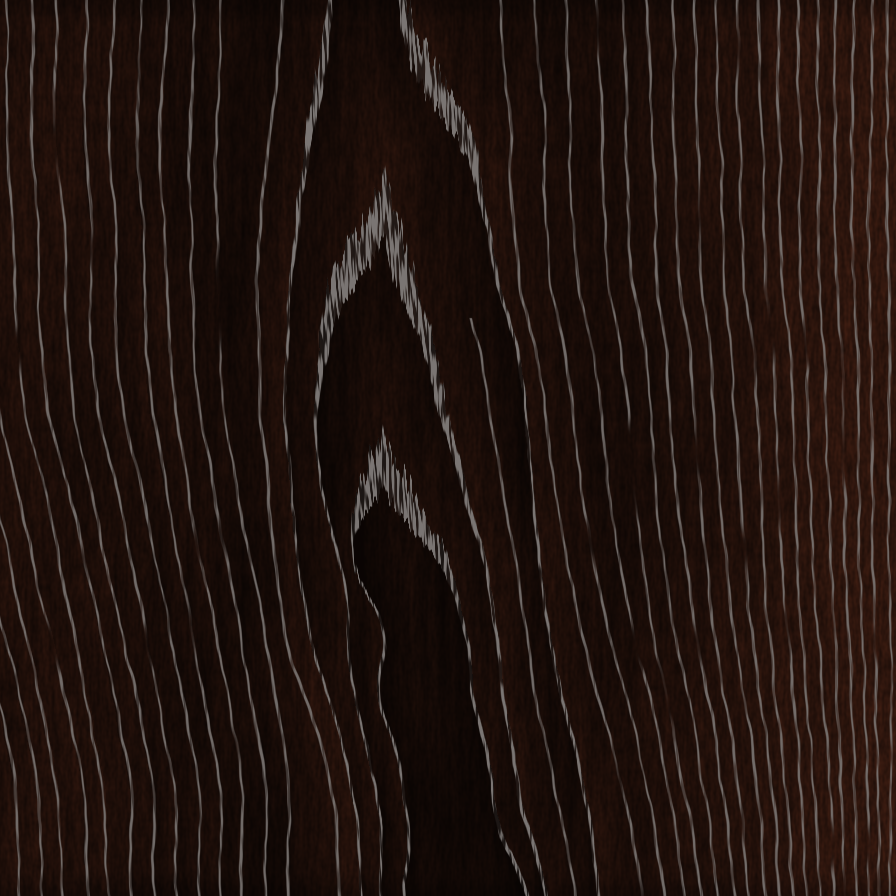
Reproduce this texture procedurally as a three.js fragment shader.

```glsl
// Dark stained oak with silver limed pores: nested pointed arches in the centre,
// flanked by two families of thin grain lines. Splines bend the arches and guides,
// index fields repeat the lines, and gradient noise adds fibres, wear and wobble.
varying vec2 vUv;

const float SOFT = 0.0010;      // edge softness
const float LINE = 0.0014;      // half width of a grain line

vec2 gradientAt(vec2 cell) {
  float a = 6.2832 * fract(sin(dot(cell, vec2(127.1, 311.7))) * 43758.5);
  return vec2(cos(a), sin(a));
}

float noise(vec2 p) {
  vec2 i = floor(p), f = fract(p), e = vec2(1.0, 0.0);
  vec2 u = f * f * f * (f * (f * 6.0 - 15.0) + 10.0);
  float low = mix(dot(gradientAt(i), f), dot(gradientAt(i + e), f - e), u.x);
  float high = mix(dot(gradientAt(i + e.yx), f - e.yx), dot(gradientAt(i + 1.0), f - 1.0), u.x);
  return mix(low, high, u.y);
}

// Catmull-Rom weights for four knots at distance d
vec4 weights(vec4 d) {
  d = abs(d);
  vec4 near = 1.0 + d * d * (1.5 * d - 2.5);
  vec4 far = 2.0 + d * (-4.0 + d * (2.5 - 0.5 * d));
  return mix(near, far, step(1.0, d)) * (1.0 - step(2.0, d));
}

// Horizontal position of a curve with eight knots, t = 0 (bottom) to 7 (top)
float curve(float t, vec4 low, vec4 high) {
  t = clamp(t, 0.0, 7.6);
  vec4 a = weights(t - vec4(0.0, 1.0, 2.0, 3.0));
  vec4 b = weights(t - vec4(4.0, 5.0, 6.0, 7.0));
  return (dot(low, a) + dot(high, b)) / dot(a + b, vec4(1.0));
}

struct Arch { float apex; vec4 leftLow, leftHigh, rightLow, rightHigh; };

vec2 archSides(Arch a, float y) {
  float t = 7.0 * y / a.apex;
  return vec2(curve(t, a.leftLow, a.leftHigh), curve(t, a.rightLow, a.rightHigh));
}

float inset(float x, vec2 sides) { return min(x - sides.x, sides.y - x); }

float rise(float d) { return smoothstep(-SOFT, SOFT, d); }

float stroke(float d, float halfWidth) { return rise(halfWidth - abs(d)); }

// Band between an arch and its lowered copy, thinning over reach below the apex;
// x: coverage, y: ring shade
vec2 archBand(Arch a, vec2 p, float drop, float reach, float fray) {
  float taper = mix(0.08, 1.0, 1.0 - smoothstep(0.15 * reach, reach, a.apex - p.y));
  fray *= taper;
  float outer = inset(p.x, archSides(a, p.y + fray));
  float lowered = inset(p.x, archSides(a, p.y + drop * taper - 0.7 * fray));
  float inner = min(lowered, outer) - 2.0 * LINE;
  float halo = 0.25 * exp(outer * 28.0) * smoothstep(0.16, 0.0, p.y - a.apex);
  float shade = outer < 0.0 ? halo : -0.22 * exp(-outer * 24.0);
  return vec2(rise(outer) * (1.0 - rise(inner)), shade);
}

// One line per whole index n, worn away in places
float grainLines(float n, float spacing, float y) {
  float id = floor(n + 0.5);
  float shift = 0.28 * noise(vec2(id * 3.7 + 0.4, y * 3.0)) * step(0.5, id);
  float wear = smoothstep(-0.5, -0.22, noise(vec2(id * 5.3 + 0.5, y * 9.0)));
  float width = LINE * (1.0 + 0.6 * noise(vec2(id * 2.3 + 0.3, y * 11.0)));
  return stroke((n - id - shift) * spacing, width) * wear * step(-0.5, n);
}

void main() {
  vec2 p = vUv;
  float y = p.y, t = 7.0 * y;
  p.x += 0.004 * noise(vec2(p.x * 6.0, y * 14.0)) + 0.0018 * noise(vec2(p.x * 25.0, y * 42.0));

  // Nested arches, from outer to inner
  Arch tall = Arch(1.0, vec4(0.401, 0.388, 0.346, 0.326), vec4(0.317, 0.326, 0.342, 0.365),
                   vec4(0.67, 0.648, 0.615, 0.596), vec4(0.585, 0.552, 0.523, 0.453));
  Arch middle = Arch(0.811, vec4(0.423, 0.42, 0.392, 0.384), vec4(0.355, 0.353, 0.373, 0.43),
                     vec4(0.612, 0.58, 0.563, 0.547), vec4(0.518, 0.492, 0.463, 0.43));
  Arch small = Arch(0.521, vec4(0.449, 0.454, 0.445, 0.421), vec4(0.427, 0.395, 0.396, 0.427),
                    vec4(0.592, 0.56, 0.546, 0.53), vec4(0.521, 0.501, 0.464, 0.427));
  float fray = 0.036 * noise(vec2(vUv.x * 300.0, y * 9.0));
  vec2 bandTall = archBand(tall, p, 0.045, 0.36, fray);
  vec2 bandMiddle = archBand(middle, p, 0.062, 0.46, fray);
  vec2 bandSmall = archBand(small, p, 0.058, 0.22, fray);
  float hatch = noise(vec2(vUv.x * 340.0 + y * 18.0, y * 30.0));
  float band = max(bandTall.x, max(bandMiddle.x, bandSmall.x));
  band *= 0.15 + 0.85 * smoothstep(-0.22, 0.12, hatch);

  // Single lines beside the arches
  float between = mix(archSides(middle, y).y, archSides(tall, y).y, 0.53);
  float lines = stroke(p.x - between, LINE) * rise(0.645 - y);
  float outside = curve(t, vec4(0.378, 0.366, 0.319, 0.302), vec4(0.29, 0.288, 0.301, 0.316));
  lines = max(lines, stroke(p.x - outside, LINE * 1.2));

  // Line families spreading to both sides
  float leftGuide = curve(t, vec4(0.322, 0.32, 0.296, 0.27), vec4(0.247, 0.243, 0.24, 0.247));
  float leftGap = mix(0.025, 0.030, y);
  float leftIndex = (leftGuide - p.x) / leftGap;
  lines = max(lines, grainLines(leftIndex, leftGap, y));
  float rightGuide = curve(t, vec4(0.716, 0.689, 0.651, 0.622), vec4(0.604, 0.576, 0.569, 0.56));
  float q = max((p.x - rightGuide) / (1.0 - rightGuide), -0.1);
  float rightGap = (1.0 - rightGuide) / (17.5 * (0.65 + 0.7 * q));
  lines = max(lines, grainLines(17.5 * q * (0.65 + 0.35 * q), rightGap, y + 3.0));
  lines *= 0.5 + 0.5 * smoothstep(-0.3, 0.15, hatch);
  float silver = max(band, 0.9 * lines);

  // Brown ground: warm right edge, dark heart, ring shading and fibres
  float tone = 0.70 + 0.22 * smoothstep(0.28, 0.0, p.x) + 0.75 * smoothstep(0.65, 1.02, p.x);
  tone -= 0.14 * exp(-pow((p.x - 0.29) / 0.06, 2.0));
  tone += bandTall.y + bandMiddle.y + bandSmall.y;
  tone += 0.18 * (fract(-leftIndex) - 0.5) * step(0.0, leftIndex);
  vec2 glow = (p - vec2(0.4, 0.8)) * vec2(12.0, 8.0);
  tone += 0.18 * exp(-dot(glow, glow));
  tone += 0.20 * noise(vec2(p.x * 14.0, y * 3.0)) + 0.26 * noise(vec2(vUv.x * 90.0, y * 7.0));
  float fibre = noise(vec2(vUv.x * 260.0, y * 45.0)) + 0.6 * noise(vUv * vec2(330.0, 170.0));
  tone = max(tone * (1.0 + 0.4 * fibre), 0.3);
  tone *= 0.75 + 0.25 * smoothstep(0.0, 0.03, min(y, 1.0 - y));
  vec3 wood = vec3(0.125, 0.058, 0.035) * tone;
  vec3 lime = vec3(0.48, 0.46, 0.45);
  gl_FragColor = vec4(mix(wood, lime, silver), 1.0);
}
```
